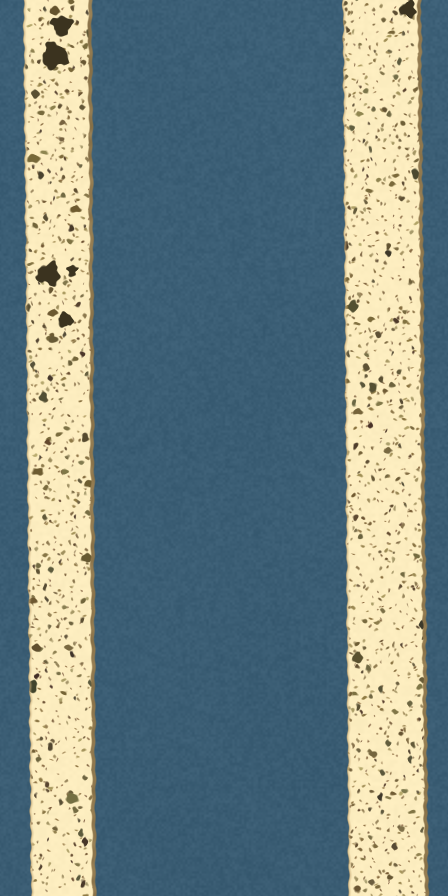
Write a Shadertoy shader that draws this texture.

```glsl
// Two speckled cream strips standing on a matte, finely grained blue ground.

// Lengths are fractions of the canvas width; the canvas is two units tall.
const vec3 BLUE = vec3(0.230, 0.367, 0.457);
const vec3 CREAM = vec3(0.99, 0.93, 0.75);
const vec3 TAN = vec3(0.80, 0.69, 0.49);
const vec3 BROWN = vec3(0.52, 0.43, 0.27);
const vec3 INK = vec3(0.23, 0.20, 0.12);

// Left and right edge of each strip: x, y for the first, z, w for the second.
const vec4 EDGES_BOTTOM = vec4(0.070, 0.206, 0.779, 0.948);
const vec4 EDGES_TOP = vec4(0.053, 0.197, 0.766, 0.932);
const float RIM_WIDTH = 0.008;
const float EDGE_WOBBLE = 0.0011;
const float SOFTNESS = 0.0022;
const float GRAIN = 0.035;

// Dominant stains: centre and radius.
const int STAIN_COUNT = 6;
const vec3 STAINS[STAIN_COUNT] = vec3[](
    vec3(0.138, 1.943, 0.022), vec3(0.122, 1.875, 0.028),
    vec3(0.109, 1.388, 0.025), vec3(0.161, 1.396, 0.012),
    vec3(0.146, 1.286, 0.016), vec3(0.911, 1.979, 0.018));

vec3 hash3(vec2 p) {
    vec3 q = fract(p.xyx * vec3(0.1031, 0.1030, 0.0973));
    q += dot(q, q.yxz + 33.33);
    return fract((q.xxy + q.yzz) * q.zyx);
}

float valueNoise(vec2 p) {
    vec2 cell = floor(p), f = fract(p);
    f = f * f * (3.0 - 2.0 * f);
    float low = mix(hash3(cell).x, hash3(cell + vec2(1, 0)).x, f.x);
    float high = mix(hash3(cell + vec2(0, 1)).x, hash3(cell + vec2(1, 1)).x, f.x);
    return mix(low, high, f.y);
}

float softness() {
    return max(SOFTNESS, 0.7 / iResolution.x);
}

// Coverage of a shape from its signed distance, negative inside.
float coverage(float d) {
    float s = softness();
    return 1.0 - smoothstep(-s, s, d);
}

// Cellular scatter of round specks, each with its own size and tint.
vec3 addSpecks(vec3 base, vec2 p, float cellSize, float radius,
               float density, float darkness, float seed) {
    vec2 home = floor(p / cellSize);
    for (int j = -1; j <= 1; j++)
    for (int i = -1; i <= 1; i++) {
        vec2 cell = home + vec2(i, j);
        vec3 place = hash3(cell + seed);
        vec3 look = hash3(cell + seed + 71.7);
        if (place.z > density) continue;
        vec2 d = p - (cell + place.xy) * cellSize;
        float stretch = mix(0.75, 1.3, look.z);
        float size = radius * mix(0.45, 1.0, look.x * look.x);
        float dist = length(d * vec2(stretch, 1.0 / stretch)) - size;
        vec3 tint = mix(mix(TAN, BROWN, look.y), INK, darkness * mix(0.4, 1.0, look.z));
        tint += 0.06 * (look.yxz - 0.5);
        base = mix(base, tint, coverage(dist));
    }
    return base;
}

// Stains with lobed outlines.
vec3 addStains(vec3 base, vec2 p) {
    for (int i = 0; i < STAIN_COUNT; i++) {
        vec2 d = p - STAINS[i].xy;
        float angle = atan(d.y, d.x), phase = float(i) * 2.1;
        float lobes = 1.0 + 0.16 * sin(3.0 * angle + phase)
                          + 0.10 * sin(5.0 * angle - phase);
        base = mix(base, INK, coverage(length(d) - STAINS[i].z * lobes));
    }
    return base;
}

vec3 ground(vec2 p) {
    float grain = valueNoise(p * 190.0) + 0.5 * valueNoise(p * 95.0 + 40.0) - 0.75;
    float mottling = sin(p.x * 9.0 + 2.0 * sin(p.y * 3.0)) * sin(p.y * 5.0 + p.x * 4.0);
    return BLUE * (0.985 + 0.015 * p.y) + GRAIN * grain + 0.004 * mottling;
}

vec3 speckledCream(vec2 p) {
    vec2 warped = p + 0.0015 * sin(p.yx * vec2(310.0, 270.0) + 3.0 * sin(p * 83.0));
    vec3 col = CREAM + 0.02 * (valueNoise(p * 120.0) - 0.5);
    col = addSpecks(col, warped, 0.017, 0.0042, 0.60, 0.15, 11.0);
    col = addSpecks(col, warped, 0.028, 0.0065, 0.48, 0.75, 37.0);
    col = addSpecks(col, warped, 0.068, 0.0130, 0.42, 1.00, 93.0);
    return addStains(col, warped);
}

void mainImage(out vec4 fragColor, in vec2 fragCoord) {
    vec2 p = fragCoord / iResolution.xy * vec2(1.0, 2.0);
    vec4 edges = mix(EDGES_BOTTOM, EDGES_TOP, p.y * 0.5);
    vec4 ripple = sin(p.y * vec4(61.0, 47.0, 73.0, 53.0) + vec4(0.0, 2.0, 4.0, 1.0));
    edges += EDGE_WOBBLE * (ripple + sin(p.y * vec4(190.0, 151.0, 173.0, 211.0)));

    // Signed distance to the nearer strip, and to its brown right-hand rim.
    vec2 span = p.x < 0.5 ? edges.xy : edges.zw;
    float strip = max(span.x - p.x, p.x - span.y);
    float rim = max(span.x - p.x, p.x - span.y - RIM_WIDTH);

    vec3 col = ground(p);
    col = mix(col, mix(BROWN, TAN, 0.3 * valueNoise(p * 60.0)), coverage(rim));
    vec3 face = speckledCream(p);
    float leftBevel = 1.0 - smoothstep(0.0, 0.007, p.x - span.x);
    face = mix(face, TAN, 0.6 * leftBevel);
    col = mix(col, face, coverage(strip));

    fragColor = vec4(clamp(col, 0.0, 1.0), 1.0);
}
```
